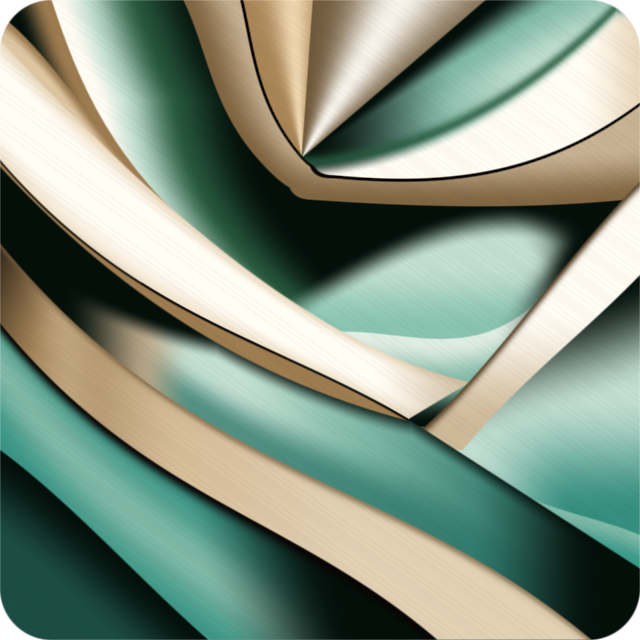
Reproduce this background procedurally as a WebGL 2 fragment shader.

```glsl
#version 300 es
precision highp float;
// Satin ribbons in cream, tan and mint over deep green hollows.
// Sheets bounded by cubic curves are painted back to front,
// with soft ramps across and along them for folds and shadows.
#define GRID 768. // design units across the canvas
#define CORNER 62. // frame radius
#define BEND 26. // rounding at the foot of the V
#define INK_WIDTH 1.8
#define FIBRE 0.012 // grain strength

uniform vec2 u_resolution;
out vec4 fragColor;

const vec3 CREAM = vec3(1, .985, .95);
const vec3 BEIGE = vec3(.86, .77, .63);
const vec3 TAN = vec3(.61, .48, .31);
const vec3 MINT = vec3(.76, .87, .82);
const vec3 SAGE = vec3(.5, .72, .65);
const vec3 TEAL = vec3(.17, .46, .41);
const vec3 GREEN = vec3(.16, .36, .25);
const vec3 DARK = vec3(.015, .06, .04);
const vec3 INK = vec3(.03, .02, .015);

// Cubic through four evenly spaced heights k between a and b
float curve(float x, float a, float b, vec4 k) {
  vec4 s = clamp((x - a) / (b - a), 0., 1.) * 3. - vec4(0,1,2,3);
  return dot(k, vec4(-s.y * s.z * s.w / 6., s.x * s.z * s.w / 2.,
                     -s.x * s.y * s.w / 2., s.x * s.y * s.z / 6.));
}
float edge(float d) { float w = fwidth(d) + 1e-4; return smoothstep(-w, w, d); }
float ramp(float a, float b, float x) { return smoothstep(a, b, x); }
float bump(float x, float w) { return exp(-x * x / (w * w)); }
float softMin(float a, float b) {
  float h = max(BEND - abs(a - b), 0.);
  return min(a, b) - h * h / (4. * BEND);
}
void lay(inout vec3 c, vec3 tone, float m) { c = mix(c, tone, m); }

// Petals, green leaf and white fold inside the V
vec3 fan(vec2 p) {
  vec2 q = p - vec2(362,190);
  float a = atan(q.x, -q.y);
  vec3 c = mix(TAN * 1.08, BEIGE * 1.08, bump(a + .06, .14));
  lay(c, mix(TAN * .7, CREAM * .96, bump(a - .56, .24)), edge(a - .07));
  vec3 leaf = mix(DARK, SAGE, ramp(.89,1.03,a) * ramp(370.,560.,p.x));
  lay(leaf, MINT, ramp(1.,1.2,a) * ramp(480.,660.,p.x));
  lay(c, leaf, edge(a - .86));
  float fold = p.y - curve(p.x, 380.,740., vec4(195,168,108,8));
  lay(c, GREEN, .8 * bump(fold, 9.));
  return mix(c, mix(CREAM, BEIGE, .8 * ramp(690.,790.,p.x)), ramp(0.,20.,fold));
}

void main() {
  vec2 p = gl_FragCoord.xy / u_resolution * GRID;
  p.y = GRID - p.y;
  float x = p.x, y = p.y;

  // Shared boundaries
  float mainTop = curve(x, 0.,570., vec4(48,236,380,460));
  float mainLow = curve(x, 0.,490., vec4(192,335,421,503));
  float lipLow = curve(x, 0.,490., vec4(200,348,446,505));
  float armTop = y - curve(x, 510.,768., vec4(512,420,315,218));
  float armLow = y - curve(x, 555.,768., vec4(540,464,398,330));
  float baseTop = curve(x, 0.,710., vec4(292,499,620,768));
  float valeTop = max(lipLow, 503. + (x - 490.) * .645);

  // Green hollow, bright along its left edge
  float d = x - curve(y, 0.,360., vec4(62,110,195,345));
  float depth = d + max(y - 120., 0.) * .4;
  vec3 c = mix(CREAM, MINT, ramp(8.,48.,depth));
  lay(c, GREEN, ramp(35.,105.,depth));
  lay(c, DARK, ramp(85.,180.,depth));

  // Mint swell and its pale rim
  float swell = y - curve(x, 345.,720., vec4(362,292,255,285));
  float lit = ramp(-8.,34.,swell) * (1. - ramp(630.,725.,x + (300. - y) * .5));
  lay(c, mix(MINT, SAGE * 1.06, ramp(315.,395.,y)), lit);
  float rim = y - curve(x, 415.,700., vec4(398,406,390,290));
  vec3 rimTone = mix(mix(MINT, CREAM, .45), SAGE, ramp(5.,55.,rim));
  lay(c, mix(rimTone, DARK, ramp(455.,508.,y)), edge(rim));
  lay(c, DARK, ramp(590.,700.,x) * bump(armTop, 30.));

  // Brown fold and tan strip
  lay(c, mix(DARK, TAN, ramp(-48.,-8.,d)), edge(-d));
  float strip = y - curve(x, 0.,165., vec4(18,72,142,212));
  lay(c, mix(TAN, BEIGE, ramp(0.,22.,strip)), edge(strip) * edge(170. - x));

  // V band
  float outer = softMin(x - curve(y, 0.,225., vec4(220,248,280,345)),
                        curve(x, 350.,768., vec4(238,246,247,238)) - y);
  float inner = softMin(x - curve(y, 0.,200., vec4(290,304,326,372)),
                        curve(x, 400.,768., vec4(212,215,191,125)) - y);
  lay(c, mix(TAN * .82, BEIGE * .9, ramp(0.,65.,outer)), edge(outer));
  lay(c, fan(p), edge(inner));
  lay(c, INK, edge(INK_WIDTH - abs(inner)));

  // Main ribbon and its tan lip
  float t = (y - mainTop) / max(mainLow - mainTop, 1.);
  vec3 satin = mix(BEIGE, CREAM, ramp(-.15,.25,t) * (1. - .6 * ramp(.7,1.1,t)));
  lay(satin, BEIGE * .9, .8 * ramp(440.,570.,x));
  lay(c, satin, edge(y - mainTop) * edge(min(mainLow, 797. - x * .6) - y));
  vec3 lip = mix(INK, TAN, edge(y - mainLow - INK_WIDTH * 1.5));
  lay(c, lip, edge(y - mainLow) * edge(490. - x));

  // Right arm and teal sail
  vec3 arm = mix(CREAM, BEIGE * .93, ramp(370.,520.,y));
  lay(arm, TAN * .6, bump(armTop, 9.));
  lay(c, arm, edge(armTop));
  vec3 sail = mix(DARK, MINT, ramp(0.,135.,armLow + (GRID - x) * .6));
  lay(sail, TEAL * 1.2, ramp(470.,620.,y) * ramp(550.,690.,x));
  float hem = y - curve(x, 590.,768., vec4(572,603,622,642));
  lay(sail, mix(SAGE, TEAL * 1.3, ramp(0.,35.,hem)), edge(hem));
  lay(c, sail, edge(armLow));

  // Valley: black, tan, mint, then dark again
  float h = y - valeTop;
  vec3 vale = mix(MINT, SAGE, ramp(270.,450.,x));
  lay(vale, TEAL, .85 * ramp(410.,620.,x));
  lay(vale, TEAL, .75 * ramp(.4,.9,h / max(baseTop - valeTop, 1.)));
  vale = mix(BEIGE * .85, vale, ramp(165.,235.,x));
  vale = mix(DARK, vale, ramp(75.,185.,x) * ramp(-8.,22.,h - max(260. - x, 0.) * .35));
  lay(vale, DARK, ramp(560.,720.,x));
  lay(c, vale, edge(h));

  // Lower ribbon
  h = y - baseTop;
  vec3 base = mix(TAN, BEIGE, .9 * ramp(30.,230.,x) + .4 * bump(x - 75., 35.));
  lay(base, CREAM, .3 * ramp(200.,450.,x));
  base *= ramp(-45.,75.,x + max(h, 0.) * .3);
  lay(base, TAN * .75, .7 * bump(h, 7.));
  lay(c, base, edge(h));

  // Teal sheet and dark corner
  h = y - curve(x, 0.,525., vec4(388,548,650,768));
  vec3 sheet = mix(TEAL * 1.25, SAGE, bump(h - 55. - x * .15, 50.));
  lay(sheet, DARK, ramp(240.,400.,x - (y - 690.) * .3));
  lay(sheet, INK, bump(h, 12.));
  lay(c, sheet, edge(h));
  h = y - curve(x, 0.,250., vec4(540,610,690,768));
  lay(c, mix(DARK, TEAL * .65, ramp(0.,110.,h)), edge(h));

  // Grain and rounded frame
  float g = y - x * .72;
  c *= 1. + FIBRE * sin(g * .5 + 3. * sin(g * .17));
  vec2 q = abs(p - GRID * .5) - GRID * .5 + CORNER;
  lay(c, vec3(1), edge(length(max(q, 0.)) - CORNER));
  fragColor = vec4(c, 1);
}
```
